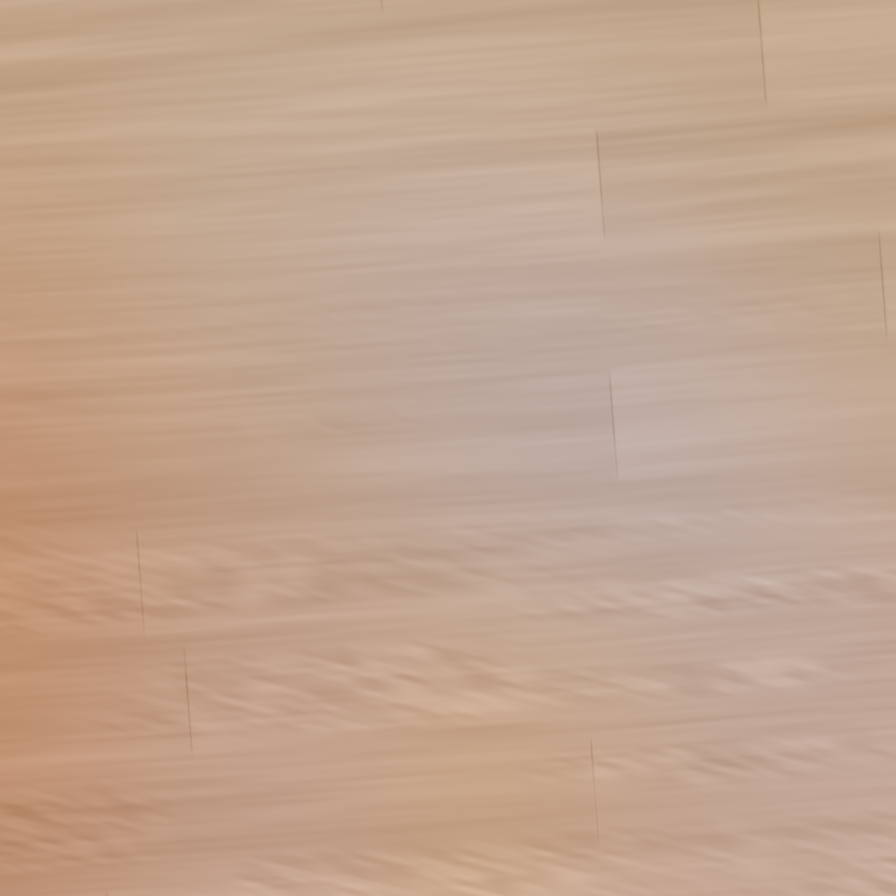
Write a three.js fragment shader that draws this texture.

```glsl
// Pale wooden plank floor with fine slanted grain and a soft cool sheen.
varying vec2 vUv;

const vec3 BEIGE = vec3(0.765, 0.655, 0.550);
const vec3 HONEY = vec3(0.785, 0.645, 0.520);
const vec3 ORANGE = vec3(0.765, 0.570, 0.435);
const vec3 ROSE = vec3(0.765, 0.640, 0.570);
const vec3 SHEEN = vec3(0.750, 0.675, 0.645);
const float GRAIN_ANGLE = 0.075;
const vec2 PLANK_SIZE = vec2(1.05, 0.135);
const float PLANK_CONTRAST = 0.014;
const float JOINT_WIDTH = 0.0022;
const float JOINT_DEPTH = 0.085;
const float STREAK_CONTRAST = 0.085;
const float FIBRE_CONTRAST = 0.055;
const float FLECK_CONTRAST = 0.075;

float hash(vec2 p) {
  return fract(sin(dot(p, vec2(127.1, 311.7))) * 43758.5453);
}

float noise(vec2 p) {
  vec2 cell = floor(p);
  vec2 f = fract(p);
  f = f * f * (3.0 - 2.0 * f);
  float low = mix(hash(cell), hash(cell + vec2(1.0, 0.0)), f.x);
  float high = mix(hash(cell + vec2(0.0, 1.0)), hash(cell + 1.0), f.x);
  return mix(low, high, f.y);
}

vec2 rotate(vec2 p, float angle) {
  float c = cos(angle);
  float s = sin(angle);
  return vec2(c * p.x + s * p.y, c * p.y - s * p.x);
}

// Soft elliptical patch of light
float glow(vec2 p, vec2 centre, vec2 radius, float angle) {
  vec2 d = rotate(p - centre, angle) / radius;
  return exp(-dot(d, d));
}

// Broad colour drift over the floor
vec3 floorColour(vec2 p) {
  vec2 warped = p + 0.06 * (noise(p * 4.0) - 0.5);
  vec3 colour = mix(ROSE, BEIGE, smoothstep(0.1, 0.85, p.y));
  colour = mix(colour, HONEY, 0.8 * glow(warped, vec2(0.55, 0.14), vec2(0.17, 0.32), -0.3));
  colour = mix(colour, ORANGE, 0.9 * glow(warped, vec2(-0.08, 0.25), vec2(0.27, 0.48), 0.0));
  return mix(colour, SHEEN, 0.95 * glow(warped, vec2(0.68, 0.52), vec2(0.42, 0.23), -0.75));
}

// Long streaks and thinner fibres that follow the grain
float grain(vec2 q) {
  float bend = 0.010 * noise(q * vec2(3.0, 5.0));
  float y = q.y + bend;
  float streak = 0.0;
  float weight = 0.5;
  vec2 scale = vec2(1.8, 34.0);
  for (int i = 0; i < 3; i++) {
    streak += weight * (noise(vec2(q.x, y) * scale + float(i) * 17.3) - 0.5);
    scale *= vec2(1.7, 1.9);
    weight *= 0.6;
  }
  float fibre = noise(vec2(q.x * 9.0, y * 190.0)) - 0.5;
  float patchy = 0.5 + 0.8 * noise(q * vec2(2.0, 9.0) + 5.0);
  return patchy * (STREAK_CONTRAST * streak + FIBRE_CONTRAST * 0.5 * fibre);
}

// Short ripples that cross the grain, stronger toward the bottom
float flecks(vec2 q) {
  vec2 r = rotate(q, -0.32);
  float ripple = noise(r * vec2(26.0, 150.0)) - 0.5;
  float band = smoothstep(0.35, 0.8, noise(q * vec2(2.5, 22.0) + 9.0));
  return FLECK_CONTRAST * ripple * band * smoothstep(0.75, 0.2, q.y);
}

// Tone shift of each plank, with its faint broken end joint
float planks(vec2 q) {
  float row = floor(q.y / PLANK_SIZE.y);
  float x = q.x / PLANK_SIZE.x + hash(vec2(row, 4.0));
  float rowEdge = PLANK_SIZE.y * (0.5 - abs(fract(q.y / PLANK_SIZE.y) - 0.5));
  float jointEdge = PLANK_SIZE.x * (0.5 - abs(fract(x) - 0.5));
  float tone = PLANK_CONTRAST * (2.0 * hash(vec2(floor(x), row)) - 1.0);
  tone *= smoothstep(0.0, 0.008, rowEdge) * smoothstep(0.0, 0.004, jointEdge);
  float joint = 1.0 - smoothstep(0.0, JOINT_WIDTH, jointEdge);
  joint *= smoothstep(0.0, 0.02, rowEdge) * (0.35 + 0.65 * noise(vec2(row, q.y * 45.0)));
  return tone - JOINT_DEPTH * joint;
}

void main() {
  vec2 q = rotate(vUv, GRAIN_ANGLE);
  float relief = grain(q) + flecks(q) + planks(q);
  // Shadows lose more blue than red, so dark grain looks warmer
  vec3 colour = floorColour(vUv) + relief * vec3(0.85, 1.0, 1.1);
  gl_FragColor = vec4(colour, 1.0);
}
```
